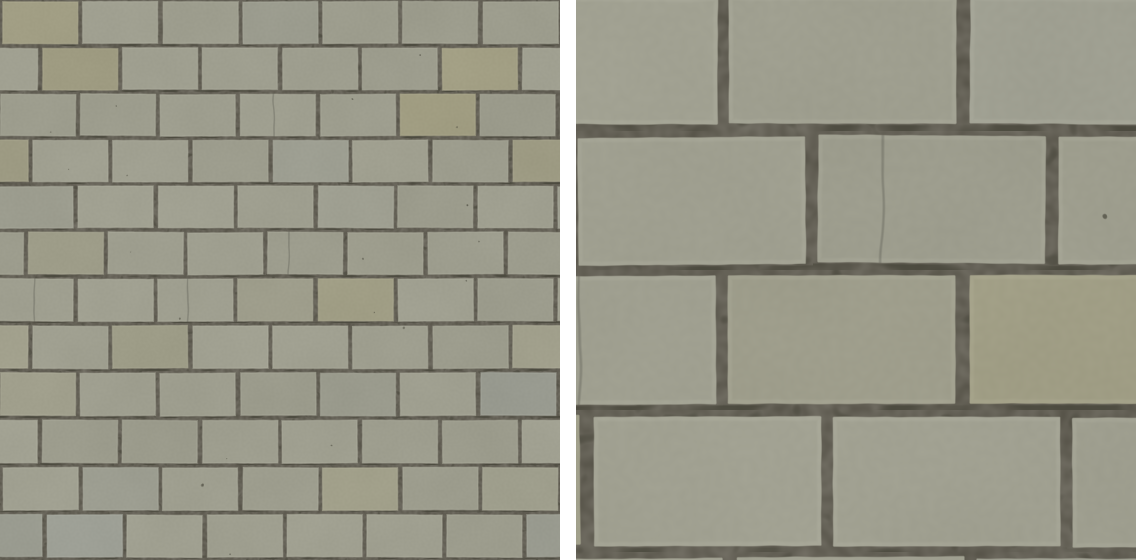
Left: the whole. Right: its middle third, enlarged.
A Shadertoy shader for this texture:

```glsl
// Glazed wall tiles in running bond, 7 across and 12 down, with recessed mortar.
// Each tile is a slightly turned box distance field; hashes give tint, chips,
// specks and cracks, and wrapping gradient noise adds grain and grime.

const vec2  COUNT       = vec2(7.0, 12.0);        // tiles across, rows down
const vec2  HALF_JOINT  = vec2(0.0037, 0.0035);   // half of the mortar width
const float CORNER      = 0.0008;                 // corner rounding
const float SHIFT_JITTER = 0.0007;                // misplacement of each tile
const float TURN_JITTER = 0.009;                  // rotation of each tile, radians
const float EDGE_WOBBLE = 0.0005;
const float CHIP_CHANCE = 0.04;
const float SPECK_CHANCE = 0.22;
const float CRACK_CHANCE = 0.03;
const vec3  GLAZE       = vec3(0.620, 0.620, 0.560);
const vec3  WARM_TINT   = vec3(0.012, -0.002, -0.050);
const vec3  COOL_TINT   = vec3(-0.015, -0.006, 0.015);
const vec3  MORTAR      = vec3(0.395, 0.382, 0.340);
const vec3  GRIME       = vec3(0.285, 0.280, 0.235);
const float TAU = 6.2831853;

// Three random values in 0..1 for a non-negative integer cell
vec3 hash3(vec2 cell, float salt) {
    uvec3 v = uvec3(vec3(cell, salt)) * 1664525u + 1013904223u;
    v.x += v.y * v.z; v.y += v.z * v.x; v.z += v.x * v.y;
    v ^= v >> 16u;
    v.x += v.y * v.z; v.y += v.z * v.x; v.z += v.x * v.y;
    return vec3(v >> 8u) / 16777216.0;
}

vec2 wrapCell(vec2 cell, vec2 period) {
    return floor(mod(cell + 0.5, period));
}

float cornerSlope(vec2 cell, vec2 offset, vec2 period, float salt) {
    float angle = TAU * hash3(wrapCell(cell, period), salt).x;
    return dot(vec2(cos(angle), sin(angle)), offset);
}

// Gradient noise, about -0.7..0.7, repeating once over the canvas
float noise(vec2 uv, vec2 period, float salt) {
    vec2 p = uv * period, i = floor(p), f = p - i;
    vec2 w = f * f * f * (f * (f * 6.0 - 15.0) + 10.0);
    vec2 e = vec2(1.0, 0.0);
    float low  = mix(cornerSlope(i, f, period, salt),
                     cornerSlope(i + e.xy, f - e.xy, period, salt), w.x);
    float high = mix(cornerSlope(i + e.yx, f - e.yx, period, salt),
                     cornerSlope(i + e.xx, f - e.xx, period, salt), w.x);
    return mix(low, high, w.y);
}

float boxDistance(vec2 p, vec2 halfSize) {
    vec2 q = abs(p) - halfSize;
    return length(max(q, 0.0)) + min(max(q.x, q.y), 0.0);
}

// Row heights drift slowly, and alternate rows shift by an uneven half tile
vec2 bondCoords(vec2 uv) {
    float y = uv.y * COUNT.y - 0.044 + 0.028 * cos(TAU * uv.y);
    float row = floor(y);
    float drift = cos(TAU * row / COUNT.y);
    float shift = mod(row, 2.0) < 0.5 ? 0.44 + 0.12 * drift
                                      : -0.025 + 0.035 * drift;
    return vec2(uv.x * COUNT.x - shift, y);
}

void mainImage(out vec4 fragColor, in vec2 fragCoord) {
    vec2 uv = fragCoord / iResolution.xy;
    float blur = 1.0 / iResolution.y;

    // Tile cell and its random values
    vec2 p = bondCoords(uv);
    vec2 cell = wrapCell(floor(p), COUNT);
    vec3 place = hash3(cell, 1.0) - 0.5;
    vec3 tone = hash3(cell, 2.0);
    vec3 wear = hash3(cell, 3.0);
    vec3 spot = hash3(cell, 4.0);

    // Tile outline in canvas units
    vec2 q = (fract(p) - 0.5) / COUNT - 2.0 * SHIFT_JITTER * place.xy;
    q += 2.0 * TURN_JITTER * place.z * vec2(-q.y, q.x);
    vec2 halfSize = 0.5 / COUNT - HALF_JOINT;
    float d = boxDistance(q, halfSize - CORNER) - CORNER;
    d += EDGE_WOBBLE * noise(uv, vec2(70.0), 5.0);

    // Chipped lower corner
    if (wear.x < CHIP_CHANCE) {
        vec2 corner = halfSize * vec2(sign(place.x), -1.0);
        float radius = 0.008 + 0.003 * noise(uv, vec2(110.0), 6.0);
        d = max(d, radius - length(q - corner));
    }

    // Glaze: tint per tile, soft clouding, fine grain and a pale rim
    float cloud = noise(uv, vec2(5.0), 7.0) + 0.7 * noise(uv, vec2(19.0), 8.0);
    float grain = noise(uv, vec2(190.0), 9.0);
    vec3 glaze = GLAZE + 0.022 * (tone.x - 0.5) + 0.013 * cloud + 0.010 * grain;
    glaze += WARM_TINT * smoothstep(0.8, 1.0, tone.y);
    glaze += COOL_TINT * smoothstep(0.8, 1.0, tone.z);
    glaze += 0.020 * smoothstep(-0.0035, -0.0015, d);

    // Hairline crack and small dark speck
    float bend = 0.003 * noise(uv, vec2(30.0), 10.0);
    float crack = 1.0 - smoothstep(0.0, 0.0009 + blur, abs(q.x - 0.06 * place.x + bend));
    glaze *= 1.0 - 0.16 * crack * step(wear.y, CRACK_CHANCE);
    vec2 speckAt = (spot.xy - 0.5) * 1.8 * halfSize;
    float speckSize = mix(0.0008, 0.0035, pow(spot.z, 6.0));
    float speck = length(q - speckAt) + 0.002 * noise(uv, vec2(160.0), 11.0);
    speck = 1.0 - smoothstep(speckSize - blur, speckSize + blur, speck);
    glaze = mix(glaze, GRIME, 0.7 * speck * step(wear.z, SPECK_CHANCE));

    // Mortar: grain, blotches, and grime gathered under the tiles
    float blotch = noise(uv, vec2(36.0), 12.0);
    vec3 mortar = MORTAR + 0.05 * blotch + 0.06 * noise(uv, vec2(150.0), 13.0);
    float under = smoothstep(0.0, 0.0015, -q.y - halfSize.y);
    float patches = smoothstep(-0.1, 0.35, noise(uv, vec2(28.0, 48.0), 14.0));
    float pits = smoothstep(0.25, 0.55, noise(uv, vec2(85.0), 15.0));
    mortar = mix(mortar, GRIME, max(0.85 * under * patches, 0.6 * pits));

    float joint = smoothstep(-blur, blur, d);
    fragColor = vec4(mix(glaze, mortar, joint), 1.0);
}
```
